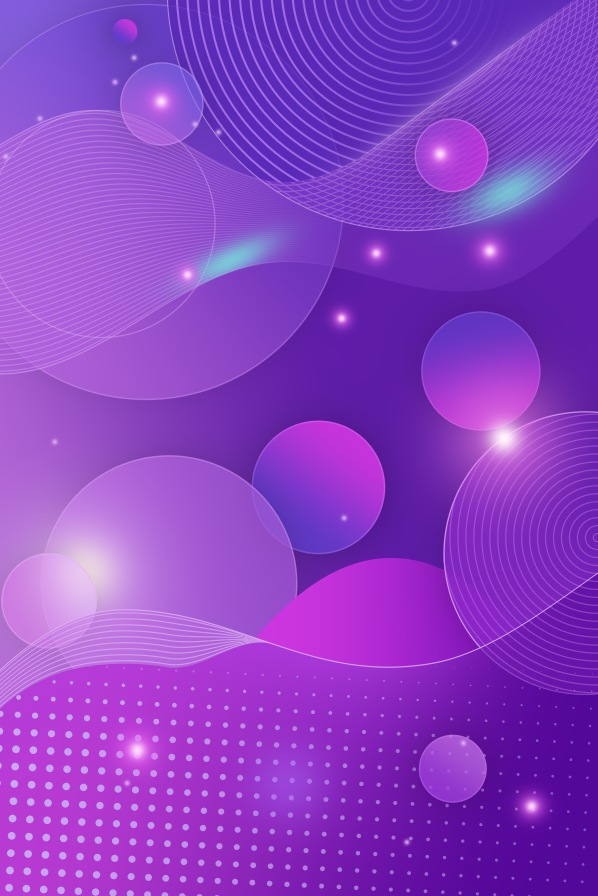
Write a Shadertoy shader that draws this background.

```glsl
#define DEEP vec3(.37, .11, .66)
#define LILAC vec3(.75, .43, .89)
#define PALE vec3(.87, .7, .95)
#define MAGENTA vec3(.8, .21, .87)
#define INDIGO vec3(.38, .23, .79)
#define MINT vec3(.47, .86, .86)
#define DOT_CELL .029
#define RING_GAP .0176
#define RIBBON_LINES 42.
#define FAN_LINES 9.
#define SPECKS 12

float pixel;
vec2 p;
vec3 col;

// Smooth ramp that may run in either direction
float ramp(float a, float b, float x) {
    float t = clamp((x - a) / (b - a), 0., 1.);
    return t * t * (3. - 2. * t);
}

float inside(float d) { return clamp(.5 - d / pixel, 0., 1.); }
float stroke(float d) { return inside(abs(d) - .001); }

// Repeated lines, one per unit of v, each unit spanning the given length
float stripes(float v, float span) { return stroke((fract(v) - .5) * span); }

void paint(vec3 tint, float alpha) { col = mix(col, tint, alpha); }

void glow(vec2 q, float size, vec3 tint, float alpha) {
    paint(tint, alpha * exp(-dot(q, q) / (size * size)));
}

void sparkle(float x, float y, float size) {
    vec2 q = p - vec2(x, y);
    glow(q, size, vec3(.92, .38, .95), .75);
    glow(q, size * .4, vec3(1., .88, 1.), .95);
}

// Translucent disc shaded along an axis, with a soft shadow and a rim
void disc(vec3 c, vec3 near, vec3 far, float alpha, vec2 axis, float rim) {
    vec2 q = p - c.xy;
    float d = length(q) - c.z;
    col *= 1. - .14 * alpha * exp(-max(d, 0.) * 35.) * inside(-d);
    paint(mix(near, far, ramp(-.8, .9, dot(q, axis) / c.z)), alpha * inside(d));
    paint(PALE, rim * stroke(d + .0015));
}

// Boundary curves
float ribbonTop(float x) {
    return x < .6 ? 1.255 + .06 * cos((x - .156) * 9.8) : 1.233 + .74 * (x - .6);
}

float ribbonBottom(float x) {
    float r = max(x - .8, 0.);
    return x < .48 ? .968 + .094 * cos((x - .48) * 6.54)
                   : 1.037 + .025 * cos((x - .48) * 10.8) + 2. * r * r;
}

float floorWave(float x) {
    float l = max(.2 - x, 0.), r = max(x - .72, 0.);
    return .431 + .048 * cos((x - .21) * 7.14) - 1.4 * l * l + .9 * r * r;
}

void mainImage(out vec4 fragColor, in vec2 fragCoord) {
    pixel = 1.5 / iResolution.y;
    p = fragCoord * pixel;
    float x = p.x, y = p.y;
    vec2 diagonal = vec2(.6, .8);

    // Backdrop
    col = mix(LILAC * .95, DEEP, ramp(-.15, .65, x + .22 * (y - .75)));
    paint(INDIGO, ramp(1.05, 1.5, y) * (.95 - .6 * x));
    glow(p - vec2(0., 1.44), .25, vec3(.6, .46, .92), .6);

    // Large disc and flowing ribbon
    disc(vec3(.244, 1.162, .332), LILAC, INDIGO, .45, diagonal, .3);
    float top = ribbonTop(x), bottom = ribbonBottom(x), height = top - bottom;
    float band = inside(y - top) * inside(bottom - y), left = ramp(.65, .1, x);
    paint(mix(vec3(.49, .22, .77), vec3(.68, .38, .87), left), band * mix(.4, .6, left));
    float strands = stripes((y - bottom) / height * RIBBON_LINES, height / RIBBON_LINES);
    paint(PALE, band * left * .36 * strands);
    paint(PALE, .5 * left * (stroke(y - top) + stroke(y - bottom)));
    paint(PALE, .4 * stroke(length(p - vec2(.17, 1.125)) - .19));

    // Ringed dome with a woven fold
    float dome = length(p - vec2(.684, 1.518)) - .404;
    float domeMask = inside(dome), fold = inside(y - top);
    paint(mix(vec3(.34, .15, .71), vec3(.46, .2, .78), fold), .7 * domeMask);
    float rings = inside(abs(fract(dome / RING_GAP + .4) - .5) * RING_GAP - .0017);
    paint(vec3(.7, .48, .93), rings * domeMask * (1. - fold) * ramp(.9, .42, x) * .85);
    float weave = max(stripes((y - top) * 95., .0105), stripes(dome * 95., .0105));
    paint(PALE, weave * domeMask * fold * .3);
    float ridge = ramp(.48, .7, x) * ramp(1., .8, x);
    paint(PALE, ridge * .35 * (exp(-abs(y - top) * 55.) + stroke(y - top)));
    paint(PALE, .55 * stroke(dome));

    // Mint highlights along the curves
    mat2 tilt = mat2(.9, -.43, .43, .9);
    glow(tilt * (p - vec2(.85, 1.178)) * vec2(.6, 1.3), .045, MINT, .85);
    glow(tilt * (p - vec2(.385, 1.063)) * vec2(.5, 1.6), .04, MINT, .85 * inside(bottom - y));

    // Floating bubbles
    disc(vec3(.271, 1.326, .07), LILAC, vec3(.5, .42, .9), .55, diagonal, .35);
    disc(vec3(.756, 1.24, .062), vec3(.6, .25, .82), MAGENTA, .75, vec2(.9, -.3), .4);
    disc(vec3(.209, 1.447, .021), INDIGO, MAGENTA, .9, diagonal, 0.);
    disc(vec3(.805, .879, .1), MAGENTA, INDIGO, .75, vec2(-.2, 1.), .2);
    disc(vec3(.533, .684, .112), INDIGO, MAGENTA, .93, diagonal, .25);
    disc(vec3(.283, .523, .215), LILAC, vec3(.64, .35, .83), .72, vec2(.8, .2), .35);
    glow(p - vec2(.12, .53), .13, PALE, .75);
    glow(p - vec2(.14, .54), .055, vec3(1., .96, .93), .85);
    disc(vec3(.082, .494, .08), vec3(.84, .48, .89), PALE, .6, vec2(.9, .2), .5);

    // Magenta hill and grooved disc
    float wave = floorWave(x), crest = x - .655;
    float hill = inside(y - .566 + 2.6 * crest * crest) * inside(wave - y);
    paint(mix(MAGENTA, vec3(.5, .08, .75), ramp(.45, .9, x)), hill);
    vec3 groove = vec3(.98, .574, .238);
    float grooveMask = inside(length(p - groove.xy) - groove.z);
    disc(groove, vec3(.54, .16, .78), DEEP, .8, diagonal, .8);

    // Floor with halftone dots
    float fan = .09 * ramp(.46, .28, x) * mix(.72, 1., ramp(0., .2, x));
    float ground = inside(y - wave + fan);
    vec3 base = mix(vec3(.72, .23, .82), vec3(.33, .03, .6), ramp(.1, 1., x + .12 - .35 * y));
    base = mix(base, vec3(.7, .24, .89), .75 * exp(-8. * abs(wave - y)) * ramp(1., .5, x));
    paint(base, ground * (1. - .4 * grooveMask));
    vec2 cell = fract(mat2(.998, .05, -.05, .998) * p / DOT_CELL) - .5;
    float radius = mix(.0064, .0022, ramp(0., 1., x)) * ramp(.46, .24, y);
    float dots = inside(length(cell) * DOT_CELL - radius) * ramp(.42, .34, y);
    paint(vec3(.78, .72, .95), dots * ground * mix(.9, .4, x));
    paint(LILAC, stripes(length(p - vec2(1., .6)) * 75., .0133) * grooveMask * .5);

    // Fan of lines above the floor
    float fanMask = inside(y - wave) * inside(wave - fan - y);
    strands = stripes((wave - y) / max(fan, .001) * FAN_LINES, fan / FAN_LINES);
    paint(LILAC, fanMask * .45);
    paint(PALE, fanMask * strands * .65);
    paint(PALE, .8 * stroke(y - wave));

    // Soft orbs, lights and scattered specks
    disc(vec3(.758, .213, .057), vec3(.62, .25, .86), LILAC, .75, diagonal, .2);
    glow(p - vec2(.484, .188), .065, vec3(.65, .36, .94), .55);
    vec2 flare = p - vec2(.844, .766);
    glow(flare, .1, vec3(.96, .5, .92), .65);
    glow(flare, .026, vec3(1., .95, .98), 1.);
    sparkle(.27, 1.33, .026);
    sparkle(.737, 1.242, .025);
    sparkle(.63, 1.076, .017);
    sparkle(.82, 1.08, .024);
    sparkle(.572, .967, .016);
    sparkle(.314, 1.04, .018);
    sparkle(.23, .244, .032);
    sparkle(.89, .15, .022);
    for (int i = 0; i < SPECKS; i++) {
        vec3 h = fract(float(i + 7) * vec3(.1031, .103, .0973));
        h += dot(h, h.yzx + 33.33);
        vec2 spot = fract((h.xx + h.yz) * h.zy) * vec2(1., 1.5);
        glow(p - spot, .0045, PALE, .9);
    }
    fragColor = vec4(col, 1.);
}
```
